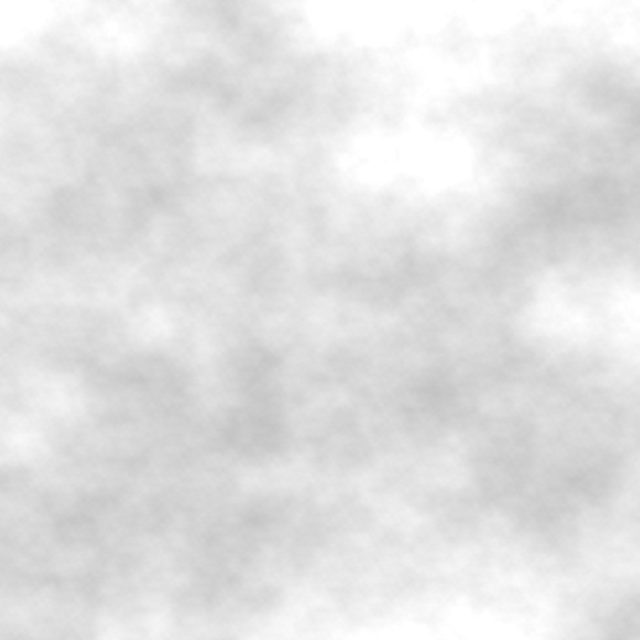
Reproduce this texture procedurally as a WebGL 2 fragment shader.

```glsl
#version 300 es
precision highp float;

uniform vec2 u_resolution;
out vec4 fragColor;

#define BASE_CELLS vec2(3.0, 4.0)
#define OCTAVE_SCALE vec2(2.1, 2.0)
#define OCTAVES 7
#define GAIN 0.61
#define MEAN_GREY 0.916
#define CONTRAST 0.45
#define SEED vec2(17.0, 43.0)

float hash(vec2 cell) {
    return fract(sin(dot(cell, vec2(127.1, 311.7))) * 43758.5453);
}

// Smoothly interpolated lattice noise in 0..1
float valueNoise(vec2 p) {
    vec2 cell = floor(p);
    vec2 f = fract(p);
    vec2 blend = f * f * (3.0 - 2.0 * f);
    float bottom = mix(hash(cell), hash(cell + vec2(1.0, 0.0)), blend.x);
    float top = mix(hash(cell + vec2(0.0, 1.0)), hash(cell + vec2(1.0)), blend.x);
    return mix(bottom, top, blend.y);
}

// Fractal sum centred on zero; cells grow rounder as they get finer
float clouds(vec2 p) {
    float sum = 0.0;
    float amplitude = 0.5;
    for (int i = 0; i < OCTAVES; i++) {
        sum += amplitude * (valueNoise(p) - 0.5);
        p = p * OCTAVE_SCALE + SEED;
        amplitude *= GAIN;
    }
    return sum;
}

void main() {
    vec2 uv = gl_FragCoord.xy / u_resolution.y;
    float grey = MEAN_GREY + CONTRAST * clouds(uv * BASE_CELLS + SEED);
    fragColor = vec4(vec3(clamp(grey, 0.0, 1.0)), 1.0);
}
```
